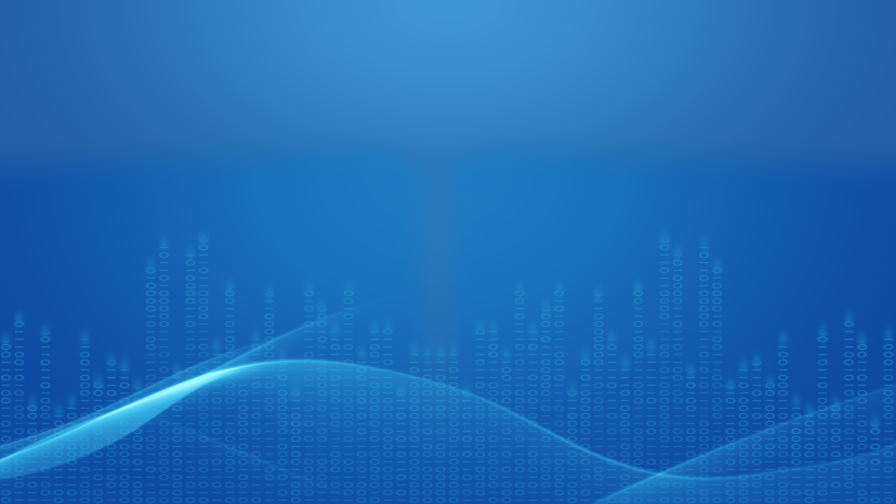
Reproduce this background procedurally as a Shadertoy shader.

```glsl
// Blue veiled backdrop with mirrored columns of ring-and-bar marks and glowing light ribbons.

float hash(vec2 p) {
    return fract(sin(dot(p, vec2(127.1, 311.7))) * 4375.85);
}

float bump(float x, float center, float width) {
    float t = (x - center) / width;
    return exp(-t * t);
}

// Sheet of light: crisp upper edge, fading downwards
float sheet(float y, float edge, float depth) {
    float d = edge - y;
    float aa = 1.2 / iResolution.y;
    return smoothstep(-aa, aa, d) * exp(-max(d, 0.0) / depth);
}

// Flat band of light between two curves
float band(float y, float lower, float upper) {
    float aa = 0.002 + 0.8 / iResolution.y;
    return smoothstep(-aa, aa, upper - y) * smoothstep(-aa, aa, y - lower);
}

// Thin soft line along a curve
float thread(float y, float curve) {
    return bump(y, curve, 0.0025 + 0.7 / iResolution.y);
}

vec3 backdrop(vec2 uv) {
    float low = length((uv - vec2(0.49, 0.66)) * vec2(1.35, 1.0));
    vec3 deep = mix(vec3(0.11, 0.48, 0.76), vec3(0.05, 0.29, 0.63), smoothstep(0.05, 0.82, low));

    float high = length((uv - vec2(0.5, 1.0)) * vec2(1.55, 1.4));
    vec3 veil = mix(vec3(0.24, 0.585, 0.82), vec3(0.13, 0.37, 0.65), smoothstep(0.0, 0.9, high));

    // The veil hem sags at the sides and dips into a narrow beam
    float hem = 0.66 + 0.045 * bump(uv.x, 0.48, 0.33) - 0.04 * bump(uv.x, 0.488, 0.04);
    vec3 color = mix(deep, veil, smoothstep(-0.05, 0.055, uv.y - hem));
    float beam = bump(uv.x, 0.488, 0.024) * smoothstep(0.02, 0.55, uv.y) * smoothstep(0.76, 0.58, uv.y);
    return mix(color, vec3(0.20, 0.46, 0.70), 0.5 * beam);
}

// Columns mirrored about the beam; x is glyph cover, y is the glow at the column head
vec2 columns(vec2 uv) {
    float pitch = 0.0147, row = 0.0152;
    float side = abs(uv.x - 0.4844);
    float k = floor(side / pitch);
    float envelope = 0.34 + 0.22 * sin(min((k + 0.5) * pitch * 6.2, 3.1));
    float top = envelope * (1.0 - 0.62 * hash(vec2(k, 4.0)));

    // Cell space, measured in canvas heights
    vec2 cell = vec2((fract(side / pitch) - 0.5) * pitch * iResolution.x / iResolution.y,
                     (fract(uv.y / row) - 0.5) * row);
    float aa = 0.8 / iResolution.y;
    float ring = abs(length(cell / vec2(0.0078, 0.0048)) - 1.0) * 0.0055;
    float bar = length(vec2(max(abs(cell.x) - 0.007, 0.0), cell.y));
    float shape = hash(vec2(k, floor(uv.y / row))) < 0.56 ? ring : bar;
    float glyph = smoothstep(0.0014 + aa, 0.0012 - aa, shape);
    glyph *= smoothstep(top + 0.005, top - 0.01, uv.y);
    glyph *= 0.65 + 0.35 * bump(uv.y, top, 0.15);

    float glow = bump(cell.x, 0.0, 0.0085) * bump(uv.y, top, 0.014);
    return vec2(glyph, glow);
}

// Strength of all ribbons together
float ribbons(vec2 uv) {
    float x = uv.x, y = uv.y;

    // Long wave across the canvas
    float wave = 0.168 + 0.117 * cos((x - 0.335) * 6.9)
               + 0.022 * bump(x, 0.55, 0.1) - 0.034 * smoothstep(0.85, 1.0, x);
    float crest = bump(x, 0.24, 0.14);
    float light = sheet(y, wave, 0.02 + 0.05 * smoothstep(0.2, 0.4, x))
                * (0.12 + 0.48 * bump(x, 0.28, 0.18) + 0.10 * bump(x, 0.74, 0.15));
    light += thread(y, wave) * (0.12 + 0.40 * crest + 0.30 * bump(x, 0.66, 0.12));

    // Left tail of the wave, opening out into a broad band
    float spread = 0.012 + 0.05 * smoothstep(0.26, 0.12, x) * smoothstep(-0.12, 0.1, x);
    light += smoothstep(0.3, 0.2, x) * (0.25 + 0.3 * bump(x, 0.19, 0.1))
           * band(y, wave - spread, wave);

    // Two rising streaks on the left
    float longStreak = 0.086 + 0.77 * x + 0.006 * sin(x * 24.0);
    float longFade = smoothstep(0.45, 0.25, x);
    light += longFade * (0.42 * sheet(y, longStreak, 0.022) + 0.22 * thread(y, longStreak));
    float shortStreak = 0.115 + 0.70 * x - 0.008 * sin(x * 20.0);
    light += smoothstep(0.33, 0.2, x) * (0.42 * sheet(y, shortStreak, 0.026)
           + 0.12 * thread(y, shortStreak));

    // Rising streak on the right and falling streak at the lower left
    float r = x - 0.729;
    float rightStreak = 0.055 + 0.78 * r - 0.4 * r * r;
    float rightFade = smoothstep(0.6, 0.7, x) * (0.35 + 0.65 * bump(x, 0.74, 0.13));
    light += rightFade * (0.34 * sheet(y, rightStreak, 0.045) + 0.22 * thread(y, rightStreak));
    float fallStreak = 0.167 - 0.73 * (x - 0.182);
    light += bump(x, 0.27, 0.09) * (0.08 * sheet(y, fallStreak, 0.03) + 0.12 * thread(y, fallStreak));

    // Hot core where the left streaks cross
    return light + 0.45 * bump(x, 0.235, 0.05) * bump(y, wave - 0.008, 0.014);
}

void mainImage(out vec4 fragColor, in vec2 fragCoord) {
    vec2 uv = fragCoord / iResolution.xy;
    vec3 color = backdrop(uv);

    vec2 marks = columns(uv);
    color = mix(color, vec3(0.14, 0.63, 0.82), 0.46 * marks.x);
    color = mix(color, vec3(0.12, 0.58, 0.80), 0.36 * marks.y);

    float light = ribbons(uv);
    color = mix(color, vec3(0.22, 0.74, 0.93), min(light, 1.0));
    color += vec3(0.40, 0.24, 0.07) * smoothstep(0.85, 1.8, light);
    fragColor = vec4(min(color, 1.0), 1.0);
}
```
